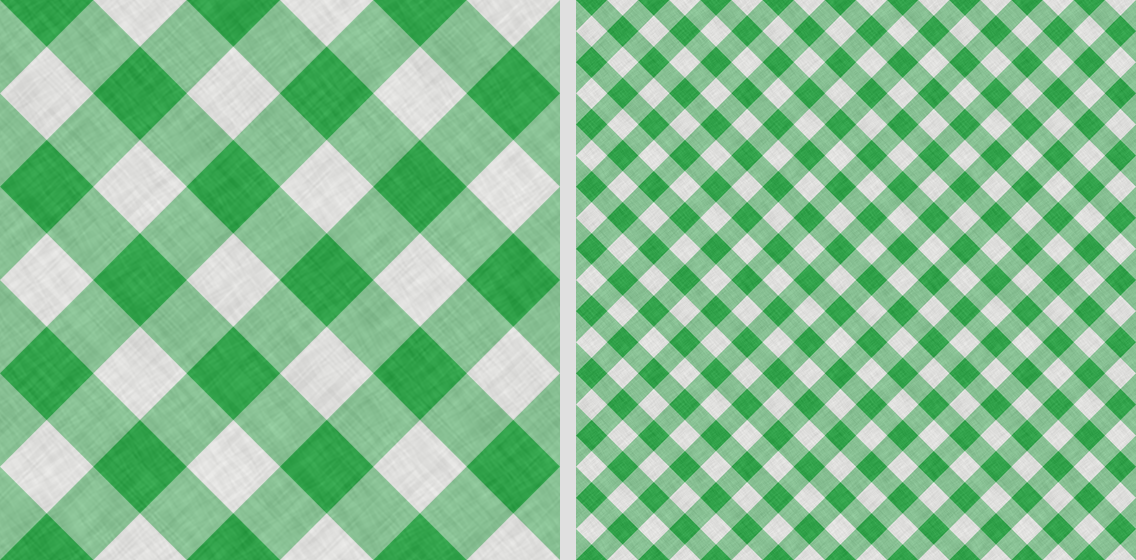
Left: one tile. Right: repeated 3 by 3.
Reproduce this pattern procedurally as a WebGL 2 fragment shader.

```glsl
#version 300 es
precision highp float;
// Diagonal gingham cloth: two sets of translucent green bands cross at 45 degrees
// over off-white linen. Thread streaks are stretched value noise on lattices that
// wrap at the canvas border, so the cloth tiles without a seam.

#define REPEATS 3.0          // check repeats across and down
#define CLOTH vec3(0.872, 0.872, 0.864)
#define DYE vec3(0.188, 0.632, 0.288)
#define THREADS 180.0        // fine threads along the diagonals
#define SLANT_THREADS 112.0  // fine threads on the steeper slants
#define SLUBS 46.0           // broad, soft streaks
#define STREAKS 8.0          // lengthwise cells of each thread
#define WEAVE_CONTRAST 0.042

uniform vec2 u_resolution;
out vec4 fragColor;

// Integer hash of a lattice cell, from 0 to 1
float hash(vec2 cell, float seed) {
    uvec3 q = uvec3(cell, seed) * uvec3(1597u, 3821u, 7919u);
    uint h = q.x ^ (q.y * 2753u) ^ (q.z * 4057u);
    h = (h ^ (h >> 15)) * 739391u;
    h = (h ^ (h >> 13)) * 974711u;
    h ^= h >> 16;
    return float(h & 65535u) / 65535.0;
}

// Value noise that wraps after a whole number of cells
float wrappedNoise(vec2 p, vec2 period, float seed) {
    vec2 cell = floor(p);
    vec2 f = p - cell;
    f = f * f * (3.0 - 2.0 * f);
    vec2 lo = mod(cell, period);
    vec2 hi = mod(cell + 1.0, period);
    float bottom = mix(hash(lo, seed), hash(vec2(hi.x, lo.y), seed), f.x);
    float top = mix(hash(vec2(lo.x, hi.y), seed), hash(hi, seed), f.x);
    return mix(bottom, top, f.y);
}

// Streaks running at right angles to a whole-number direction, centred on zero
float threads(vec2 uv, vec2 across, float count, float seed) {
    vec2 along = vec2(-across.y, across.x);
    vec2 period = vec2(count, STREAKS);
    vec2 p = vec2(dot(uv, across), dot(uv, along)) * period;
    return wrappedNoise(p, period, seed) - 0.5;
}

// Both thread directions of one layer of cloth
float weave(vec2 uv, vec2 across, float count, float seed) {
    return threads(uv, across, count, seed)
         + threads(uv, vec2(-across.y, across.x), count, seed + 1.0);
}

// Coverage of a band that fills the first half of each period
float band(float t, float softness) {
    float inside = 0.25 - abs(fract(t + 0.25) - 0.5);
    return smoothstep(-softness, softness, inside);
}

void main() {
    vec2 uv = gl_FragCoord.xy / u_resolution;

    // Crossing bands: bare cloth, one layer of dye, or two
    vec2 p = uv * REPEATS;
    float softness = REPEATS / min(u_resolution.x, u_resolution.y);
    float dye = 0.5 * (band(p.x + p.y, softness) + band(p.x - p.y, softness));
    vec3 color = mix(CLOTH, DYE, dye);

    // Linen texture: fine threads, slanted threads and broad slubs
    float linen = weave(uv, vec2(1.0, 1.0), THREADS, 1.0)
                + 0.7 * weave(uv, vec2(2.0, 1.0), SLANT_THREADS, 5.0)
                + 0.6 * weave(uv, vec2(1.0, 1.0), SLUBS, 9.0);
    color += linen * WEAVE_CONTRAST;

    fragColor = vec4(clamp(color, 0.0, 1.0), 1.0);
}
```
